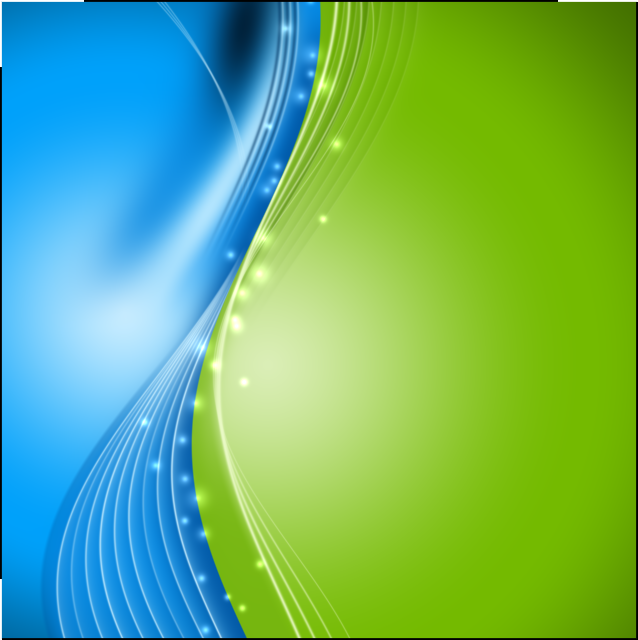
Give the GLSL for this background, as a Shadertoy shader.

```glsl
// Blue and green glossy fields split by an S-curve with flowing light strands and sparkles.

const float PI = 3.14159265;

float hash(float n) { return fract(sin(n * 127.1) * 4375.85); }

float bell(float d, float w) { return exp(-d * d / (w * w)); }

// Thin line that never gets narrower than a pixel
float strand(float d, float w) { return bell(d, max(w, 0.75 / iResolution.x)); }

// Crisp edge at d = 0 fading out towards positive d
float fold(float d, float w) {
    return smoothstep(-0.004, 0.004, d) * exp(-max(d, 0.0) / w);
}

// Horizontal place of a cosine bend: s = (crest x, crest t, trough x, trough t)
float bend(float t, vec4 s) {
    float a = PI * (t - s.y) / (s.w - s.y);
    return mix(s.z, s.x, 0.5 + 0.5 * cos(a)) - 0.01 * sin(a);
}

// Three-stop radial gradient
vec3 radial(float r, float mid, float far, vec3 core, vec3 body, vec3 rim) {
    vec3 c = mix(core, body, smoothstep(-0.12 * mid, mid, r));
    return mix(c, rim, smoothstep(mid, far, r));
}

vec3 blueSide(vec2 p, float gap) {
    float x = p.x, t = p.y;
    vec3 deep = vec3(0.0, 0.32, 0.62), azure = vec3(0.02, 0.56, 0.94);
    vec3 pale = vec3(0.78, 0.93, 1.0);
    vec3 c = radial(length(p - vec2(0.195, 0.488)), 0.37, 0.6,
                    vec3(0.82, 0.94, 1.0), vec3(0.0, 0.63, 0.98), vec3(0.0, 0.38, 0.58));

    // Upper shadow and glossy ribbon
    float upper = 1.0 - smoothstep(0.32, 0.52, t);
    float gloss = x - bend(t, vec4(0.447, 0.05, 0.22, 0.62));
    c = mix(c, azure * 0.92, 0.7 * bell(gloss + 0.085, 0.06) * upper);
    c = mix(c, vec3(0.0, 0.1, 0.18),
            0.92 * bell(x - 0.39 + 0.18 * t, 0.048) * bell(t - 0.04, 0.13));
    c = mix(c, azure, 0.85 * smoothstep(-0.005, 0.035, gloss) * upper);
    c = mix(c, pale, 0.85 * bell(gloss, 0.026 + 0.03 * t) * upper * smoothstep(-0.1, 0.22, t));

    // Lower translucent sheet
    float lower = smoothstep(0.48, 0.72, t);
    float sheet = x - bend(t, vec4(0.42, 0.25, 0.065, 0.93));
    c = mix(c, azure * 0.96, 0.7 * smoothstep(-0.005, 0.03, sheet) * lower);
    c = mix(c, deep, 0.35 * fold(sheet, 0.03) * lower);

    // Dark lining along the divide
    float lining = 0.035 + 0.02 * bell(t - 0.9, 0.2);
    c = mix(c, deep, 0.85 * bell(gap, lining) * smoothstep(0.0, 0.12, t));

    // Fan of lower strands
    for (int i = 0; i < 9; i++) {
        float k = float(i) / 8.0;
        vec4 s = mix(vec4(0.42, 0.25, 0.27, 0.76), vec4(0.42, 0.25, 0.09, 0.93), k);
        float d = x - bend(t, s);
        float shown = smoothstep(0.38, 0.55, t);
        float power = 0.25 + 0.45 * hash(float(i) + 3.0);
        c = mix(c, deep, 0.3 * fold(-d, 0.018) * lower * (1.0 - k));
        c = mix(c, pale, power * shown * (strand(d, 0.0018) + 0.45 * fold(d, 0.012)));
    }

    // Upper strands: arcs from the left and lines beside the divide
    for (int i = 0; i < 3; i++) {
        float k = float(i);
        float arc = x - 0.389 + 0.004 * k + (0.145 - 0.01 * k) * pow(max(1.0 - t / 0.3, 0.0), 1.9);
        c = mix(c, pale, 0.3 * strand(arc, 0.0018) * (1.0 - smoothstep(0.2, 0.34, t)));
        float d = gap + 0.035 + 0.012 * k;
        float fade = 1.0 - smoothstep(0.2, 0.42, t);
        c = mix(c, deep * 0.6, 0.5 * strand(d + 0.005, 0.003) * fade);
        c = mix(c, pale, 0.35 * strand(d, 0.002) * fade);
    }
    return c;
}

vec3 greenSide(vec2 p, float gap) {
    float x = p.x, t = p.y;
    vec3 leaf = vec3(0.46, 0.71, 0.06), moss = vec3(0.27, 0.47, 0.02);
    vec3 cream = vec3(0.92, 0.98, 0.78);
    vec3 c = radial(length(p - vec2(0.42, 0.57)), 0.5, 0.86,
                    vec3(0.87, 0.94, 0.74), vec3(0.455, 0.73, 0.0), vec3(0.25, 0.42, 0.0));

    // Saturated band between the divide and its bright strand
    float ribbon = x - bend(t, vec4(0.528, 0.0, 0.344, 0.63));
    float band = 1.0 - smoothstep(-0.02, 0.006, ribbon);
    c = mix(c, leaf, band * (0.4 + 0.5 * smoothstep(0.6, 0.85, t)));
    c = mix(c, leaf, 0.55 * bell(gap, 0.025));

    // Upper fan of sheer folds
    float upper = 1.0 - smoothstep(0.3, 0.54, t);
    for (int i = 0; i < 7; i++) {
        float k = float(i) / 6.0;
        float d = x - bend(t, mix(vec4(0.54, 0.0, 0.335, 0.61), vec4(0.656, 0.0, 0.3, 0.8), k));
        float dark = 0.13 + 0.5 * bell(k - 0.33, 0.12);
        c = mix(c, moss, dark * fold(-d, 0.016) * upper);
        c = mix(c, cream, 0.22 * (strand(d, 0.0016) + 0.5 * fold(d, 0.014)) * upper * (1.0 - 0.6 * k));
    }

    // Bright strands running the full height
    for (int i = 0; i < 4; i++) {
        float k = float(i) / 3.0;
        float d = x - bend(t, mix(vec4(0.528, 0.0, 0.344, 0.63), vec4(0.585, 0.05, 0.335, 0.6), k));
        c = mix(c, cream, (0.85 - 0.55 * k) * strand(d, 0.003 - 0.0015 * k));
    }
    return c;
}

void mainImage(out vec4 fragColor, in vec2 fragCoord) {
    vec2 uv = fragCoord / iResolution.xy;
    vec2 p = vec2(uv.x, 1.0 - uv.y); // t runs downwards
    float px = 1.0 / iResolution.x;
    vec4 divide = vec4(0.502, 0.05, 0.301, 0.716);
    float gap = p.x - bend(p.y, divide);
    vec3 c = mix(blueSide(p, gap), greenSide(p, gap), smoothstep(-px, px, gap));

    // Sparkles scattered along the divide
    for (int i = 0; i < 34; i++) {
        float n = float(i), t = (n + hash(n)) / 34.0;
        float side = hash(n + 40.0) - 0.5;
        vec2 q = vec2(bend(t, divide) + 0.1 * side + 0.5 * side * side * side, t);
        float r = length(p - q), size = 0.005 + 0.011 * hash(n + 80.0);
        c += vec3(0.4, 0.42, 0.38) * (0.6 * bell(r, size) + 0.5 * bell(r, 0.004));
    }

    // Thin frame: black, with white gaps at the left and top ends
    vec2 rim = min(p, 1.0 - p);
    float frame = 1.0 - smoothstep(0.002, 0.002 + px, min(rim.x, rim.y));
    float leftGap = step(p.x, 0.003) * step(0.4, abs(p.y - 0.505));
    float topGap = step(p.y, 0.003) * step(0.371, abs(p.x - 0.503));
    c = mix(c, vec3(max(leftGap, topGap)), frame);
    fragColor = vec4(clamp(c, 0.0, 1.0), 1.0);
}
```
